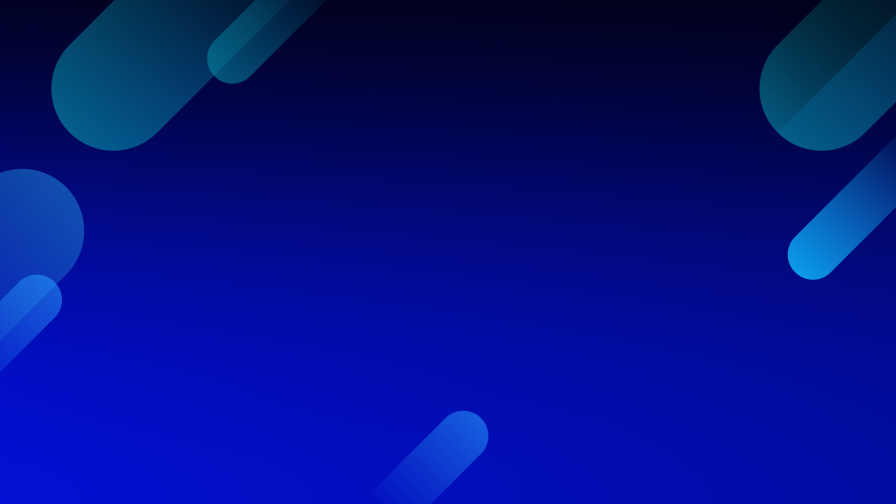
This background is drawn by a Shadertoy shader. Its source:

```glsl
// Backdrop, from top to bottom
const vec3 NIGHT = vec3(0.002, 0.002, 0.08);
const vec3 ROYAL = vec3(0.006, 0.045, 0.66);
const vec3 VIVID = vec3(0.006, 0.055, 0.73);
const float SIDE_FALLOFF = 0.15;   // darkening towards the right

// Pill tints
const vec3 TEAL = vec3(0.02, 0.55, 0.65);
const vec3 CYAN = vec3(0.05, 0.66, 0.95);
const vec3 STEEL = vec3(0.10, 0.45, 0.80);
const vec3 SKY = vec3(0.15, 0.60, 1.00);

// Pill sizes and opacities, in canvas heights
const float WIDE = 0.123;
const float SLIM = 0.050;
const float SOLID = 0.92;
const float MEDIUM = 0.66;
const float FAINT = 0.58;
const float HALF_SHADE = 0.36;     // darkening of the split pill's upper half

const vec2 UP_RIGHT = vec2(0.70710678);
const vec2 DOWN_LEFT = -UP_RIGHT;

float coverage(float dist) {
    float pixel = 1.0 / iResolution.y;
    return 1.0 - smoothstep(-0.75 * pixel, 0.75 * pixel, dist);
}

// Distance to a pill with a round cap at the origin and an endless tail
float pillDistance(vec2 q, vec2 dir, float radius) {
    return length(q - dir * max(dot(q, dir), 0.0)) - radius;
}

// Blends in a pill that fades linearly from its cap to the end of its tail
vec3 addPill(vec3 base, vec2 q, vec2 dir, float radius, float tail, vec3 tint, float opacity) {
    float fade = clamp((tail - dot(q, dir)) / (tail + radius), 0.0, 1.0);
    return mix(base, tint, opacity * fade * coverage(pillDistance(q, dir, radius)));
}

vec3 backdrop(vec2 p, float aspect) {
    float depth = 1.0 - p.y;
    vec3 color = mix(NIGHT, ROYAL, smoothstep(-0.15, 0.78, depth));
    color = mix(color, VIVID, smoothstep(0.6, 1.0, depth));
    return color * (1.0 - SIDE_FALLOFF * (p.x - 0.5 * aspect));
}

void mainImage(out vec4 fragColor, in vec2 fragCoord) {
    vec2 p = fragCoord / iResolution.y;
    vec3 color = backdrop(p, iResolution.x / iResolution.y);

    // Upper left pair
    color = addPill(color, p - vec2(0.225, 0.824), UP_RIGHT, WIDE, 0.45, TEAL, MEDIUM);
    color = addPill(color, p - vec2(0.461, 0.884), UP_RIGHT, SLIM, 0.27, TEAL, FAINT);

    // Upper right pill, split along its axis
    vec2 q = p - vec2(1.630, 0.824);
    color = addPill(color, q, UP_RIGHT, WIDE, 0.45, TEAL, MEDIUM);
    float upperHalf = coverage(dot(q, vec2(1.0, -1.0) * UP_RIGHT));
    float shade = HALF_SHADE * smoothstep(-2.0 * WIDE, 1.5 * WIDE, dot(q, UP_RIGHT));
    color *= 1.0 - shade * upperHalf * coverage(pillDistance(q, UP_RIGHT, WIDE));

    // Bright pill at the right edge
    color = addPill(color, p - vec2(1.613, 0.495), UP_RIGHT, SLIM, 0.31, CYAN, SOLID);

    // Left edge pair
    color = addPill(color, p - vec2(0.044, 0.542), DOWN_LEFT, WIDE, 0.35, STEEL, MEDIUM);
    color = addPill(color, p - vec2(0.073, 0.405), DOWN_LEFT, SLIM, 0.24, SKY, FAINT);

    // Bottom pill
    color = addPill(color, p - vec2(0.919, 0.135), DOWN_LEFT, SLIM, 0.22, SKY, FAINT);

    fragColor = vec4(color, 1.0);
}
```
